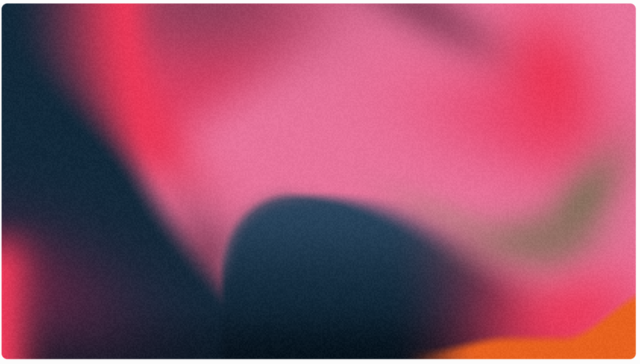
Write a Shadertoy shader that draws this background.

```glsl
const vec3 PINK = vec3(0.91, 0.45, 0.61);
const vec3 HOT_PINK = vec3(0.91, 0.29, 0.45);
const vec3 RED = vec3(0.92, 0.22, 0.35);
const vec3 MAUVE = vec3(0.53, 0.25, 0.36);
const vec3 OLIVE = vec3(0.53, 0.44, 0.37);
const vec3 BEIGE = vec3(0.74, 0.49, 0.52);
const vec3 NAVY = vec3(0.07, 0.16, 0.23);
const vec3 SLATE = vec3(0.16, 0.27, 0.37);
const vec3 INK = vec3(0.02, 0.07, 0.11);
const vec3 PLUM = vec3(0.36, 0.14, 0.26);
const vec3 ORANGE = vec3(0.91, 0.38, 0.12);
const vec3 PAPER = vec3(0.99);

float hash(vec2 cell) {
    vec3 q = fract(vec3(cell.xyx) * 0.1031);
    q += dot(q, q.yzx + 33.33);
    return fract((q.x + q.y) * q.z);
}

float valueNoise(vec2 p) {
    vec2 cell = floor(p), f = fract(p);
    f = f * f * (3.0 - 2.0 * f);
    float low = mix(hash(cell), hash(cell + vec2(1, 0)), f.x);
    float high = mix(hash(cell + vec2(0, 1)), hash(cell + vec2(1, 1)), f.x);
    return mix(low, high, f.y);
}

// Rotated elliptical gaussian
float glow(vec2 p, vec2 center, vec2 radius, float angle) {
    float c = cos(angle), s = sin(angle);
    vec2 d = p - center;
    d = vec2(c * d.x + s * d.y, c * d.y - s * d.x) / radius;
    return exp(-dot(d, d));
}

float roundedBox(vec2 p, vec2 halfSize, float radius) {
    vec2 q = abs(p) - halfSize + radius;
    return length(max(q, 0.0)) + min(max(q.x, q.y), 0.0) - radius;
}

// Positive inside: steep rounded left wall, long slope on the right
float domeDepth(vec2 p) {
    vec2 q = p - vec2(0.80, 0.25);
    if (q.x > 0.0) return 0.213 - 0.62 * q.x * q.x - q.y;
    q.y = max(q.y, 0.0);
    return (1.0 - length(q / vec2(0.19, 0.213))) * 0.19;
}

vec3 upperField(vec2 p) {
    vec3 col = PINK;
    // Diagonal fold at the upper left
    float fold = dot(p - vec2(0.537, 0.60), vec2(-0.527, 0.85));
    float foldMask = smoothstep(-0.05, 0.16, fold) * (1.0 - smoothstep(0.55, 1.05, p.x));
    col = mix(col, vec3(0.87, 0.25, 0.40), foldMask);
    col = mix(col, MAUVE, 0.85 * glow(p, vec2(0.56, 1.0), vec2(0.32, 0.17), 0.0));
    // Shadow streak and red cloud at the upper right
    col = mix(col, MAUVE, 0.85 * glow(p, vec2(1.14, 0.99), vec2(0.32, 0.075), -0.55));
    col = mix(col, HOT_PINK, 0.85 * glow(p, vec2(1.41, 0.67), vec2(0.28, 0.14), -0.2));
    col = mix(col, RED, glow(p, vec2(1.51, 0.77), vec2(0.13, 0.20), 0.15));
    return col;
}

vec3 leftShadow(vec3 col, vec2 p) {
    float drop = 1.0 - p.y;
    float rise = smoothstep(0.5, 0.9, p.y);
    float edge = 0.25 + 0.57 * drop * drop;
    // Red ridge beside the shadow
    float ridge = p.x - edge - 0.085;
    float width = ridge > 0.0 ? mix(0.11, 0.065, rise) : 0.16;
    float ridgeMask = exp(-ridge * ridge / (width * width)) * smoothstep(0.36, 0.66, p.y);
    col = mix(col, RED, ridgeMask);
    col = mix(col, MAUVE, 0.9 * glow(p, vec2(0.58, 0.28), vec2(0.10, 0.17), 0.5));
    // Navy body, softer toward the top
    float blur = mix(0.06, 0.17, rise);
    float body = 1.0 - smoothstep(-blur, blur, p.x - edge + 0.06 * rise);
    vec3 shade = mix(NAVY, INK, 0.7 * (1.0 - smoothstep(0.0, 0.2, p.y)));
    return mix(col, shade, body);
}

vec3 dome(vec3 col, vec2 p) {
    float depth = domeDepth(p);
    float blur = mix(0.014, 0.11, smoothstep(0.8, 1.45, p.x));
    vec3 shade = mix(INK, NAVY, smoothstep(0.0, 0.2, p.y));
    shade = mix(shade, SLATE, smoothstep(0.15, 0.45, p.y));
    shade = mix(shade, vec3(0.80, 0.20, 0.34), smoothstep(1.05, 1.62, p.x));
    // Pale rim along the wall
    float rim = exp(-pow(depth / 0.022, 2.0)) * smoothstep(0.19, 0.32, p.y);
    col = mix(col, shade, smoothstep(-blur, blur, depth));
    return mix(col, vec3(0.62, 0.38, 0.49), 0.45 * rim * (1.0 - smoothstep(0.7, 1.0, p.x)));
}

vec3 lowerGlows(vec3 col, vec2 p) {
    col = mix(col, RED, 0.9 * glow(p, vec2(1.58, 0.13), vec2(0.20, 0.13), 0.2));
    col = mix(col, BEIGE, 0.65 * glow(p, vec2(1.24, 0.40), vec2(0.17, 0.045), -0.4));
    col = mix(col, OLIVE, 0.75 * glow(p, vec2(1.46, 0.34), vec2(0.17, 0.075), 0.1));
    col = mix(col, OLIVE, 0.95 * glow(p, vec2(1.60, 0.44), vec2(0.17, 0.075), 0.95));
    // Crimson light from the left border
    float below = 1.0 - smoothstep(0.24, 0.42, p.y);
    col = mix(col, PLUM, 0.9 * glow(p, vec2(0.06, 0.22), vec2(0.32, 0.17), -0.4));
    col = mix(col, RED, below * exp(-pow(p.x / 0.085, 2.0)));
    // Orange swell in the corner
    float crest = 0.03 + 0.04 * smoothstep(1.15, 1.4, p.x) + 0.13 * smoothstep(1.55, 1.8, p.x);
    float swell = smoothstep(-0.018, 0.018, crest - p.y) * smoothstep(1.1, 1.32, p.x);
    return mix(col, ORANGE, swell);
}

void mainImage(out vec4 fragColor, in vec2 fragCoord) {
    vec2 p = fragCoord / iResolution.y;
    float aspect = iResolution.x / iResolution.y;
    vec3 col = upperField(p);
    col = leftShadow(col, p);
    col = dome(col, p);
    col = lowerGlows(col, p);
    // Film grain
    col += 0.035 * (valueNoise(p * 240.0) - 0.5);
    // Rounded card on paper
    float card = roundedBox(p - vec2(0.498 * aspect, 0.502), vec2(0.4955 * aspect, 0.4885), 0.016);
    float pixel = 1.0 / iResolution.y;
    col = mix(col, PAPER, smoothstep(-pixel, pixel, card));
    fragColor = vec4(clamp(col, 0.0, 1.0), 1.0);
}
```
